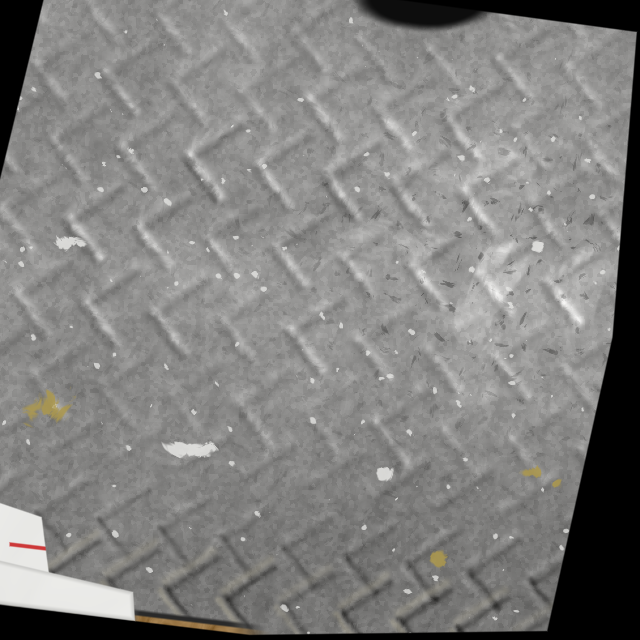
Reproduce this texture procedurally as a Shadertoy shader.

```glsl
const float PITCH = 0.1068;
const float ROW_STEP = 0.1123;
const float ROW_TILT = 0.135;
const vec2 LOWER_ARM = vec2(0.046, 0.060);
const vec2 UPPER_ARM = vec2(0.074, -0.049);
const vec3 RUBBER = vec3(0.555, 0.553, 0.548);
const vec3 OCHRE = vec3(0.68, 0.60, 0.30);
const vec3 CHALK = vec3(0.91, 0.91, 0.90);

float hash(vec2 c) {
    return fract(sin(dot(c, vec2(127.1, 311.7))) * 43758.5);
}

// Layered, rotated sines, roughly -1 to 1
float waves(vec2 p) {
    float sum = 0.0, amp = 0.6;
    for (int i = 0; i < 5; i++) {
        p = mat2(0.8, 0.6, -0.6, 0.8) * p * 1.75 + 0.8 * sin(p.yx * 1.3) + 1.7;
        sum += amp * sin(p.x) * sin(p.y);
        amp *= 0.65;
    }
    return sum;
}

// Cellular noise: distance to the nearest point, and that cell's hash
vec2 cells(vec2 p) {
    vec2 base = floor(p), best = vec2(9.0, 0.0);
    for (int j = -1; j <= 1; j++)
    for (int i = -1; i <= 1; i++) {
        vec2 c = base + vec2(i, j);
        vec2 point = c + 0.15 + 0.7 * vec2(hash(c), hash(c + 57.3));
        float d = length(p - point);
        if (d < best.x) best = vec2(d, hash(c + 19.7));
    }
    return best;
}

// Signed distance to the line a-b, positive on its right
float edge(vec2 p, vec2 a, vec2 b) {
    vec2 n = normalize(b - a);
    return n.x * (p.y - a.y) - n.y * (p.x - a.x);
}

float cover(float d, float px) {
    return smoothstep(-px, px, d);
}

// Soft stroke from the origin along dir
float stroke(vec2 p, vec2 dir, float width) {
    vec2 nearest = dir * clamp(dot(p, dir) / dot(dir, dir), 0.0, 1.0);
    vec2 d = (p - nearest) / width;
    return exp(-dot(d, d));
}

float blot(vec2 p, vec2 centre, vec2 radius, float rough) {
    return smoothstep(0.25, -0.15, length((p - centre) / radius) - 1.0 + rough);
}

// Embossed chevron: x is the relief shade, y the pale rim of worn grooves
vec2 chevron(vec2 p, float late, float rimmed) {
    float w = mix(0.0075, 0.0050, late);
    float low = stroke(p, LOWER_ARM, w);
    float lowSide = stroke(p - vec2(-0.010, 0.006), LOWER_ARM, w);
    float top = stroke(p - vec2(0.004, 0.005), UPPER_ARM, w * 1.1);
    float topSide = stroke(p - vec2(-0.002, -0.008), UPPER_ARM, w * 1.3);
    float shade = mix(0.19, -0.17, late) * low + mix(-0.11, 0.07, late) * lowSide
                - mix(0.09, 0.15, rimmed) * top + 0.07 * topSide;
    return vec2(shade, rimmed * max(lowSide, 0.7 * topSide));
}

// Nine tilted rows, with pitch, stagger and wear varying by row
vec2 tread(vec2 p) {
    vec2 total = vec2(0.0);
    for (int r = -1; r <= 8; r++) {
        float k = float(r), turn = k * 0.3927;
        float pitch = PITCH - 0.0052 * max(k - 5.0, 0.0);
        float phase = fract(0.33 + 0.24 * k + 0.6 * step(6.5, k));
        float y0 = 0.0195 + ROW_STEP * k + 0.021 * sin(turn) - 0.020 * sin(2.0 * turn);
        float col = floor(p.x / pitch - phase);
        float rowGain = 0.65 + 0.5 * exp(-0.5 * (k - 2.7) * (k - 2.7)) + 0.35 * smoothstep(5.0, 8.0, k);
        for (int i = 0; i <= 1; i++) {
            float c = col + float(i);
            float x = (c + phase) * pitch;
            vec2 local = p - vec2(x, y0 + ROW_TILT * (x - 0.26));
            float gain = rowGain * (0.6 + 0.6 * hash(vec2(c, k)));
            total += gain * chevron(local, smoothstep(4.5, 7.5, k), step(7.5, k));
        }
    }
    return total;
}

void mainImage(out vec4 fragColor, in vec2 fragCoord) {
    vec2 p = fragCoord / iResolution.xy;
    p.y = 1.0 - p.y;
    float px = 1.0 / iResolution.y;
    float broad = waves(p * 6.0), fine = waves(p * 45.0);

    // Rubber tone, dusty towards the right and darker near the bottom
    vec2 toDust = (p - vec2(0.78, 0.40)) / vec2(0.27, 0.22);
    float dust = exp(-dot(toDust, toDust));
    vec2 grit = cells(p * 150.0);
    float tone = 0.05 * broad + 0.035 * fine + 0.06 * (grit.y - 0.5);
    tone += 0.07 * dust - 0.10 * smoothstep(0.55, 0.98, p.y + 0.1 * broad);
    tone += 0.10 * dust * smoothstep(0.1, 0.5, waves(p * 13.0 + 4.0));
    tone -= 0.15 * (0.25 + dust) * smoothstep(0.55, 0.9, waves(p * 60.0 + 9.0));
    vec2 relief = tread(p + 0.003 * vec2(fine, broad));
    vec3 color = RUBBER + tone + relief.x * (0.85 + 0.4 * fine);
    color = mix(color, vec3(0.60, 0.57, 0.47), 0.35 * clamp(relief.y, 0.0, 1.0));

    // Scattered pale flecks
    vec2 fleck = cells(p * 48.0 + 0.25 * fine);
    float size = 0.22 * smoothstep(0.91 - 0.12 * dust, 1.0, fleck.y);
    color = mix(color, CHALK, 0.75 * smoothstep(0.06, -0.06, fleck.x - size) * step(0.01, size));

    // Ochre and chalk stains: centre and radii
    vec4 stains[8] = vec4[8](
        vec4(0.083, 0.640, 0.040, 0.025), vec4(0.830, 0.739, 0.027, 0.010),
        vec4(0.684, 0.876, 0.013, 0.015), vec4(0.866, 0.755, 0.012, 0.009),
        vec4(0.601, 0.740, 0.014, 0.011), vec4(0.302, 0.704, 0.045, 0.014),
        vec4(0.107, 0.377, 0.022, 0.013), vec4(0.842, 0.384, 0.010, 0.010));
    for (int i = 0; i < 8; i++) {
        float mark = blot(p, stains[i].xy, stains[i].zw, 0.35 + 0.65 * fine);
        color = mix(color, i < 4 ? OCHRE : CHALK, 0.85 * mark);
    }

    // Straw-coloured lip and dark hollow along the lower border
    float base = edge(p, vec2(0.39, 0.992), vec2(0.0, 0.945));
    float lip = smoothstep(0.20, 0.22, p.x) * smoothstep(0.43, 0.35, p.x);
    color = mix(color, vec3(0.16), lip * cover(0.017 - base, 0.003));
    color = mix(color, vec3(0.62, 0.48, 0.29) + 0.1 * fine, lip * cover(0.009 - base, 0.002));

    // Black surround and the dark hole at the top
    float mat = min(base, edge(p, vec2(0.0, 0.280), vec2(0.068, 0.0)));
    mat = min(mat, edge(p, vec2(0.625, 0.0), vec2(0.995, 0.050)));
    mat = min(mat, edge(p, vec2(0.995, 0.050), vec2(0.957, 0.527)));
    mat = min(mat, edge(p, vec2(0.957, 0.527), vec2(0.855, 0.986)));
    mat = min(mat, edge(p, vec2(0.855, 0.986), vec2(0.39, 0.992)));
    color = mix(color, vec3(0.05), blot(p, vec2(0.668, -0.002), vec2(0.100, 0.043), 0.05 * broad));
    color *= cover(mat, px);

    // Two overlapping white panels with a red stripe
    float upper = min(edge(p, vec2(0.0, 0.786), vec2(0.065, 0.808)),
                      edge(p, vec2(0.065, 0.808), vec2(0.075, 0.885)));
    upper = min(upper, 0.895 - p.y);
    float lower = min(edge(p, vec2(0.0, 0.876), vec2(0.208, 0.925)),
                      edge(p, vec2(0.208, 0.925), vec2(0.211, 0.970)));
    lower = min(lower, edge(p, vec2(0.211, 0.970), vec2(0.0, 0.944)));
    vec3 panel = CHALK + 0.02 * broad;
    float stripe = 0.003 - abs(p.y - 0.851 - 0.12 * (p.x - 0.02));
    vec3 striped = mix(panel, vec3(0.80, 0.22, 0.22), cover(min(stripe, p.x - 0.015), px));
    color = mix(color, striped, cover(upper, px));
    color = mix(color, panel - 0.12 * smoothstep(0.008, 0.0, lower), cover(lower, px));
    fragColor = vec4(clamp(color, 0.0, 1.0), 1.0);
}
```
